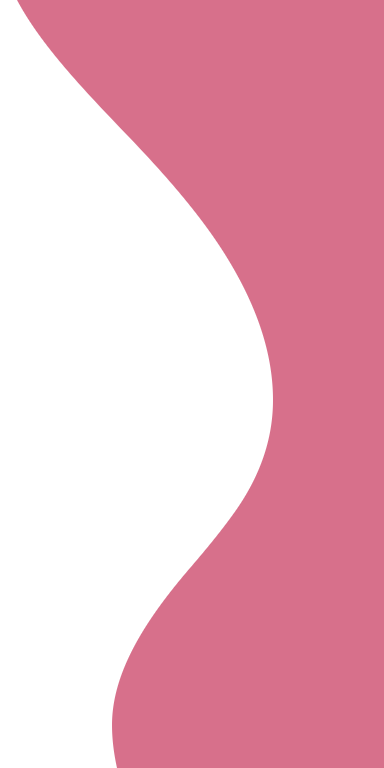
Reproduce this background procedurally as a Shadertoy shader.

```glsl
// A flat rose field on the right meets white on the left along a flowing
// S-shaped edge. The edge is a smooth cubic Hermite curve x = f(depth),
// antialiased by its perpendicular distance in output pixels.

#define ROSE vec3(0.843, 0.439, 0.545)
#define WHITE vec3(1.0)
#define KNOT_COUNT 8

// Each knot: depth below the top, horizontal position, slope dx/d(depth).
const vec3 knots[KNOT_COUNT] = vec3[KNOT_COUNT](
    vec3(0.0000, 0.0443, 1.06),
    vec3(0.1771, 0.3333, 1.92),
    vec3(0.3333, 0.5885, 1.24),
    vec3(0.5208, 0.7109, 0.00),
    vec3(0.6667, 0.6112, -1.42),
    vec3(0.7396, 0.4948, -1.72),
    vec3(0.9440, 0.2917, 0.00),
    vec3(1.0000, 0.3047, 0.44)
);

// Cubic through two knots that honours both slopes.
float hermite(vec3 a, vec3 b, float depth) {
    float span = b.x - a.x;
    float t = (depth - a.x) / span;
    float s = 1.0 - t;
    return s * s * ((1.0 + 2.0 * t) * a.y + t * span * a.z)
         + t * t * ((3.0 - 2.0 * t) * b.y - s * span * b.z);
}

// Horizontal position of the edge at a given depth.
float waveEdge(float depth) {
    float edge = knots[0].y;
    for (int i = 0; i < KNOT_COUNT - 1; i++) {
        if (depth >= knots[i].x) edge = hermite(knots[i], knots[i + 1], depth);
    }
    return edge;
}

void mainImage(out vec4 fragColor, in vec2 fragCoord) {
    vec2 uv = fragCoord / iResolution.xy;
    float depth = 1.0 - uv.y;

    // Turn the horizontal gap into a perpendicular distance.
    float delta = 0.001;
    float slope = (waveEdge(depth + delta) - waveEdge(depth - delta)) / (2.0 * delta);
    float pixelSlope = slope * iResolution.x / iResolution.y;
    float gap = (uv.x - waveEdge(depth)) * iResolution.x;
    float signedDistance = gap / length(vec2(1.0, pixelSlope));

    // Blend the two flat colours across one pixel.
    float coverage = clamp(signedDistance + 0.5, 0.0, 1.0);
    fragColor = vec4(mix(WHITE, ROSE, coverage), 1.0);
}
```
